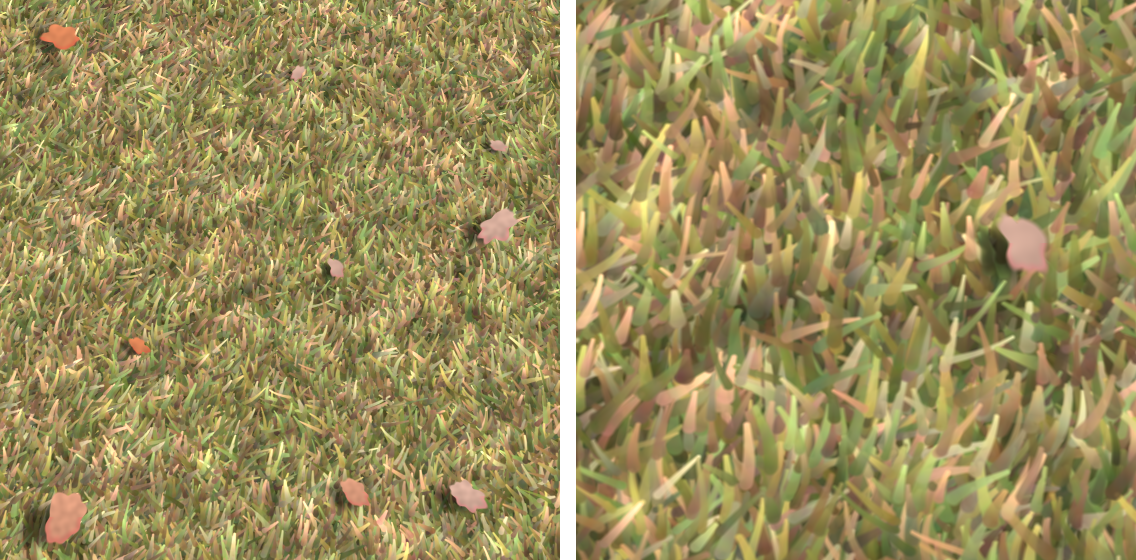
Left: the whole. Right: its middle third, enlarged.
Give the GLSL for this texture, as a Shadertoy shader.

```glsl
// Sunlit autumn lawn: soft leaning grass blades with a few fallen leaves.

vec4 hash4(vec3 p) {
    vec4 h = fract(p.xyzx * vec4(0.1031, 0.1030, 0.0973, 0.1099));
    h += dot(h, h.wzxy + 33.33);
    return fract((h.xxyz + h.yzzw) * h.zywx);
}

float corner(vec2 cell, vec2 offset) {
    return dot(hash4(vec3(cell, 7.0)).xy * 2.0 - 1.0, offset);
}

// Gradient noise, roughly -0.7 to 0.7
float noise(vec2 p) {
    vec2 i = floor(p), f = fract(p);
    vec2 u = f * f * f * (f * (f * 6.0 - 15.0) + 10.0);
    vec2 e = vec2(1, 0);
    return mix(mix(corner(i, f), corner(i + e, f - e), u.x),
               mix(corner(i + e.yx, f - e.yx), corner(i + 1.0, f - 1.0), u.x), u.y);
}

// Runs from green through straw to dry brown and peach
vec3 grassColor(float dryness) {
    vec3 tones[6] = vec3[6](
        vec3(0.45, 0.45, 0.23), vec3(0.53, 0.58, 0.34), vec3(0.64, 0.57, 0.32),
        vec3(0.68, 0.64, 0.47), vec3(0.58, 0.45, 0.31), vec3(0.82, 0.63, 0.48));
    float t = clamp(dryness, 0.0, 0.999) * 5.0;
    int k = int(t);
    return mix(tones[k], tones[k + 1], smoothstep(0.3, 0.7, fract(t)));
}

vec3 lawn(vec2 p) {
    // Blades shrink towards the far, upper edge
    vec2 ground = vec2(p.x - 0.5, p.y) * (0.88 + 0.35 * p.y);
    float lean = noise(ground * 9.0 + 3.0);
    float patchTone = noise(ground * 6.0 + 20.0);
    vec3 color = vec3(0.32, 0.32, 0.17) * (1.0 + 0.5 * noise(ground * 60.0));

    for (int layer = 0; layer < 15; layer++) {
        float depth = float(layer) / 14.0;
        vec2 q = ground / 0.03 + hash4(vec3(layer, 5, 9)).xy * 40.0;
        vec2 home = floor(q);
        for (int n = 0; n < 9; n++) {
            vec2 cell = home + vec2(n % 3 - 1, n / 3 - 1);
            vec4 h = hash4(vec3(cell, float(layer) + 11.0));
            vec4 g = hash4(vec3(cell, float(layer) + 51.0));
            float swing = h.z * 2.0 - 1.0;
            float angle = 0.12 + 1.25 * swing * abs(swing) + 0.8 * lean;
            vec2 dir = vec2(sin(angle), cos(angle));
            vec2 d = (q - cell - h.xy) * 0.03;
            float halfLength = mix(0.009, 0.024, h.w);
            float along = clamp(dot(d, dir) / halfLength, -1.0, 1.0);

            // Tapered capsule with a blurred rim
            float width = mix(0.0017, 0.0037, g.x) * (1.0 - 0.45 * along);
            float dist = length(d - dir * along * halfLength);
            float cover = 1.0 - smoothstep(width - 0.0014, width + 0.0016, dist);

            vec3 blade = grassColor(g.y + 0.28 * patchTone);
            blade *= (0.72 + 0.56 * g.z) * (1.0 + 0.2 * along) * mix(0.75, 1.1, depth);
            blade += (vec3(g.w, h.w, h.z) - 0.5) * 0.07;
            color = mix(color, blade, cover * 0.85);
        }
    }

    // Clumps of shade and faint colour mottling
    color *= 1.03 + 0.38 * noise(ground * 13.0) + 0.32 * noise(ground * vec2(34, 25) + 8.0);
    color += 0.07 * vec3(noise(p * 95.0), noise(p * 95.0 + 31.0), noise(p * 95.0 + 67.0));
    return color;
}

// Leaf outline: 0 at the middle, 1 at the ragged rim
float leafRadius(vec2 d, float size, float angle, float seed) {
    float c = cos(angle), s = sin(angle);
    vec2 q = mat2(c, -s, s, c) * d / (size * vec2(1.0, 0.6));
    vec2 around = q / max(length(q), 0.001);
    return length(q) / (0.85 + 0.55 * noise(around * 1.5 + seed));
}

vec3 addLeaves(vec3 color, vec2 p) {
    for (int i = 0; i < 9; i++) {
        vec4 h = hash4(vec3(i, 3, 17));
        vec4 g = hash4(vec3(i, 8, 29));
        vec2 center = (vec2(i % 3, i / 3) + 0.1 + 0.8 * h.xy) / 3.0;
        float size = mix(0.018, 0.055, h.z * h.z) * (1.15 - 0.3 * center.y);
        float angle = (h.w - 0.5) * 2.2, seed = float(i) * 13.7;
        vec2 d = p - center;

        // Shadow falls to the lower left
        float shade = leafRadius(d + size * vec2(0.75, 0.2), size, angle, seed);
        color *= 1.0 - 0.5 * (1.0 - smoothstep(0.4, 1.35, shade));

        float r = leafRadius(d, size, angle, seed);
        float blur = 0.0035 / size;
        vec3 leaf = mix(vec3(0.87, 0.52, 0.34), vec3(0.83, 0.67, 0.60), smoothstep(0.2, 0.7, g.x));
        leaf *= 1.0 + 0.16 * noise(d * 70.0 + seed) + 0.1 * d.y / size;
        leaf += vec3(0.06, -0.07, -0.03) * smoothstep(0.6, 1.0, r) * step(d.y, 0.0);
        color = mix(color, leaf, 1.0 - smoothstep(1.0 - blur, 1.0 + blur, r));
    }
    return color;
}

void mainImage(out vec4 fragColor, in vec2 fragCoord) {
    vec2 p = fragCoord / iResolution.y;
    fragColor = vec4(clamp(addLeaves(lawn(p), p), 0.0, 1.0), 1.0);
}
```
